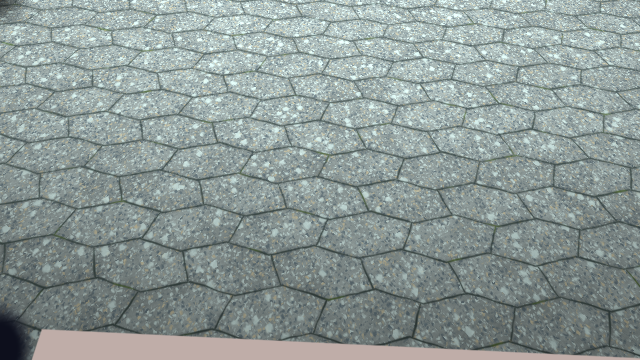
Reproduce this texture procedurally as a Shadertoy shader.

```glsl
// Receding pavement of staggered hexagonal slabs with speckled aggregate.
// Pixels are projected to slab coordinates, where triangle waves cut the rows
// and leaning joints cut the slabs; cellular noise scatters the grains.

const vec3 STONE_TINT = vec3(0.93, 1.01, 1.00);
const vec3 PALE_GRAIN = vec3(1.42, 1.46, 1.45);
const vec3 TAN_GRAIN = vec3(1.38, 1.20, 0.98);
const vec3 DARK_GRAIN = vec3(0.58, 0.65, 0.72);
const vec3 JOINT_COLOUR = vec3(0.19, 0.24, 0.23);
const vec3 MOSS_COLOUR = vec3(0.26, 0.34, 0.17);
const vec3 BOARD_COLOUR = vec3(0.75, 0.68, 0.66);
const vec3 CORNER_COLOUR = vec3(0.05, 0.06, 0.11);

const float SLAB_WIDTH = 0.131;    // per unit of nearness
const float ROW_STEP = 0.03136;    // change of inverse nearness per row
const float JOINT_PHASE = 0.82;
const float JOINT_LEAN = 0.09;
const float ZIGZAG = 0.14;

float hash(vec2 p) {
    vec3 q = fract(p.xyx * vec3(0.1031, 0.1030, 0.0973));
    q += dot(q, q.yzx + 33.33);
    return fract((q.x + q.y) * q.z);
}

float triangleWave(float x) {
    return 1.0 - 4.0 * abs(fract(x) - 0.5);
}

float waves(vec2 p) {
    return (sin(p.x * 1.7 + 2.0 * sin(p.y * 1.3)) + sin(p.y * 2.1 - p.x * 0.8)
          + 0.6 * sin(p.x * 4.3 + p.y * 3.7)) / 2.6;
}

// Phase of the joints in a row; odd rows are shifted and lean the other way.
float jointPhase(float row, float rise) {
    float odd = mod(row, 2.0);
    return JOINT_PHASE + 0.5 * odd + 2.0 * JOINT_LEAN * rise * (1.0 - 2.0 * odd);
}

// Distance to the nearest cell point and that cell's random value.
vec2 cellular(vec2 q) {
    vec2 best = vec2(9.0, 0.0);
    for (int j = -1; j <= 1; j++)
    for (int i = -1; i <= 1; i++) {
        vec2 cell = floor(q) + vec2(i, j);
        vec2 jitter = vec2(hash(cell), hash(cell + 37.0)) - 0.5;
        float d = length(q - cell - 0.5 - 0.8 * jitter);
        if (d < best.x) best = vec2(d, hash(cell + 71.0));
    }
    return best;
}

float disc(float d, float radius, float blur) {
    return 1.0 - smoothstep(radius - blur, radius + blur, d);
}

// One layer of pale, tan and dark grains over a stone tone.
vec3 addGrains(vec3 tone, vec2 q, float blur, float strength) {
    vec2 grain = cellular(q);
    float kind = grain.y;
    vec3 pigment = kind < 0.27 ? PALE_GRAIN : kind < 0.36 ? TAN_GRAIN : DARK_GRAIN;
    float radius = 0.16 + 0.22 * fract(kind * 17.0);
    float present = step(kind, 0.60) * strength;
    return mix(tone, pigment, disc(grain.x, radius, 0.08 + blur) * present);
}

void mainImage(out vec4 fragColor, in vec2 fragCoord) {
    vec2 p = fragCoord / iResolution.y;
    float pixel = 1.0 / iResolution.y;

    // Perspective: u counts slabs across, v counts rows away
    float side = p.x - 0.9375;
    float near = 2.1667 - p.y - 0.042 * side;
    float slabWidth = SLAB_WIDTH * near;
    float rowHeight = ROW_STEP * near * near;
    float u = side / slabWidth;
    float v = (1.0 / near - 0.4886) / ROW_STEP;
    vec2 ground = vec2(u, v / 2.3);
    float u2 = u + 0.007 * waves(ground * 9.0);
    float v2 = v + 0.012 * waves(ground.yx * 8.0 + 4.0);

    // Zigzag row edges, then leaning joints inside each row
    float edge = floor(v2);
    float zigzag = ZIGZAG * triangleWave(u2 - jointPhase(edge, 0.5));
    float edgeGap = v2 - 0.5 - edge - zigzag;
    float row = edge + step(0.0, edgeGap);
    float across = u2 - jointPhase(row, v2 - row) + 0.5;
    float jointGap = fract(across) - 0.5;
    vec2 slab = vec2(floor(across), row);
    float gap = min(abs(edgeGap) * rowHeight, abs(jointGap) * slabWidth);

    // Aggregate of three sizes
    float blur = 0.8 * pixel / slabWidth;
    vec2 bent = ground + 0.012 * vec2(waves(ground * 31.0), waves(ground.yx * 37.0));
    vec3 tone = vec3(0.92 + 0.10 * hash(slab + 11.0) + 0.06 * waves(ground * 6.0));
    tone *= 1.0 + 0.05 * waves(bent * 60.0);
    tone = addGrains(tone, bent * 36.0, blur * 36.0, 0.55);
    tone = addGrains(tone, bent * 22.0 + 50.0, blur * 22.0, 0.75);
    vec2 patchCell = cellular(bent * 9.0 + 20.0);
    float patchSize = 0.18 + 0.24 * fract(patchCell.y * 29.0);
    float patchMask = disc(patchCell.x, patchSize, 0.08 + blur * 9.0);
    tone = mix(tone, PALE_GRAIN, 0.8 * patchMask * step(0.88, patchCell.y));

    // Light grows with distance and dims toward the sides
    float light = mix(0.43, 0.75, smoothstep(-0.1, 1.05, p.y));
    light *= 1.04 - 0.13 * side * side;
    vec3 colour = STONE_TINT * tone * light;

    // Worn joints, fainter far away, with a soft shade and scattered moss
    float wear = waves(ground * 5.0 + 9.0);
    float width = near * (0.0011 + 0.0004 * wear);
    vec3 joint = mix(JOINT_COLOUR, MOSS_COLOUR, smoothstep(0.5, 0.85, waves(ground * 3.3)));
    joint *= 0.75 + 0.8 * p.y;
    colour *= 1.0 - 0.20 * exp(-gap / (0.003 * near));
    float cover = (0.82 + 0.15 * wear) * (1.0 - 0.3 * p.y * p.y);
    colour = mix(colour, joint, disc(gap, width, pixel) * cover);

    // Dark lens corners and the pale board along the bottom
    colour = mix(colour, CORNER_COLOUR, disc(length((p - vec2(0.0, 0.03)) * vec2(1.0, 0.7)), 0.075, 0.03));
    colour *= 1.0 - 0.7 * disc(length(p - vec2(0.0, 1.0)), 0.04, 0.06);
    float boardTop = p.y - 0.0856 + 0.0485 * (p.x - 0.116);
    float boardLeft = 0.088 + 0.33 * p.y - p.x;
    float board = disc(max(boardTop, boardLeft), 0.0, pixel);
    fragColor = vec4(mix(colour, BOARD_COLOUR, board), 1.0);
}
```
